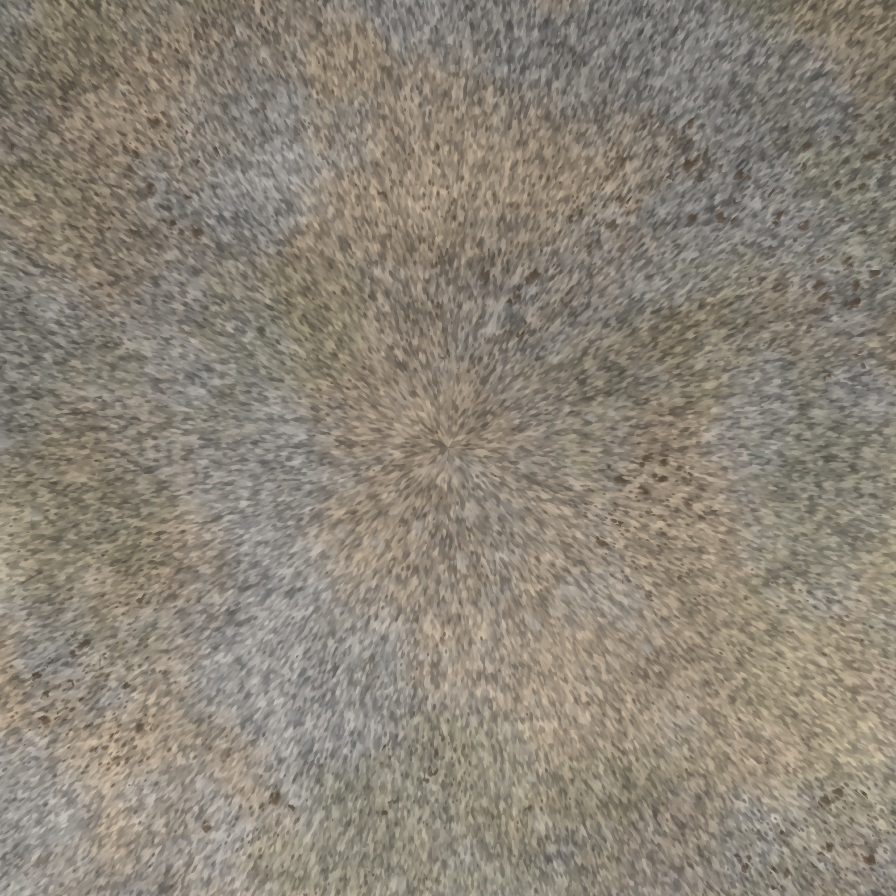
Give the GLSL for this texture, as a Shadertoy shader.

```glsl
// Weathered concrete: warm and cool mottling, lighter toward the bottom, with
// clustered brown specks and pale chips. All noise is cellular; the fine grain
// uses a metric stretched along rays from the centre, so it fans outward.

vec3 hash3(vec2 cell) {
    vec3 h = fract(cell.xyx * vec3(0.1031, 0.1030, 0.0973));
    h += dot(h, h.yxz + 33.33);
    return fract((h.xxy + h.yzz) * h.zyx);
}

// Offset measured along and across the ray from the centre through p.
vec2 radialOffset(vec2 offset, vec2 p, float stretch) {
    vec2 ray = p / (length(p) + 0.0001);
    float along = dot(offset, ray);
    float across = dot(offset, vec2(-ray.y, ray.x));
    return vec2(along / stretch, across * stretch);
}

// Random cell values blended smoothly by distance to jittered points.
float cellBlend(vec2 p, float freq, float stretch, float seed) {
    vec2 base = floor(p * freq), f = fract(p * freq);
    float sum = 0.0, total = 0.0;
    for (int y = -1; y <= 1; y++)
    for (int x = -1; x <= 1; x++) {
        vec2 cell = vec2(x, y);
        vec3 h = hash3(base + cell + seed);
        vec2 d = radialOffset(cell + h.xy - f, p, stretch);
        float weight = exp(-7.0 * dot(d, d));
        sum += weight * h.z;
        total += weight;
    }
    return sum / (total + 0.00001);
}

// Soft spots in a random share of the cells.
float specks(vec2 p, float freq, float stretch, float share, float seed) {
    vec2 base = floor(p * freq), f = fract(p * freq);
    float mask = 0.0;
    for (int y = -1; y <= 1; y++)
    for (int x = -1; x <= 1; x++) {
        vec2 cell = vec2(x, y);
        vec3 h = hash3(base + cell + seed);
        float radius = mix(0.22, 0.5, fract(h.z * 57.0));
        float dist = length(radialOffset(cell + h.xy - f, p, stretch));
        float present = smoothstep(0.0, 0.03, share - h.z);
        mask = max(mask, present * (1.0 - smoothstep(radius * 0.35, radius, dist)));
    }
    return mask;
}

float mottle(vec2 p, float freq, float seed) {
    float sum = 0.0, weight = 0.5;
    for (int i = 0; i < 5; i++) {
        sum += weight * cellBlend(p, freq, 1.0, seed + float(i) * 17.0);
        freq *= 2.1;
        weight *= 0.55;
    }
    return sum / 1.055;
}

void mainImage(out vec4 fragColor, in vec2 fragCoord) {
    vec2 p = (fragCoord - 0.5 * iResolution.xy) / min(iResolution.x, iResolution.y);

    // Broad stains and the clusters in which specks gather
    float stain = mottle(p, 4.0, 11.0);
    float warmth = smoothstep(0.3, 0.7, mottle(p, 5.0, 131.0) - 0.12 * p.y * p.y);
    float moss = smoothstep(0.52, 0.72, mottle(p, 3.5, 251.0));
    float cluster = smoothstep(0.48, 0.7, mottle(p, 6.0, 373.0) + 0.1 * p.y);

    // Fine grain fanning out from the centre
    float coarse = cellBlend(p, 105.0, 1.4, 41.0);
    float fine = cellBlend(p, 215.0, 1.6, 67.0);

    vec3 color = mix(vec3(0.565, 0.555, 0.54), vec3(0.595, 0.54, 0.47), warmth);
    color = mix(color, vec3(0.535, 0.515, 0.42), 0.5 * moss);
    float light = 1.0 - 0.2 * p.y - 0.12 * dot(p, p);
    light += 0.45 * (stain - 0.5) + 0.24 * (coarse - 0.5) + 0.4 * (fine - 0.5);
    color *= light;

    // Ragged edges for the specks and chips
    vec2 ragged = p + 0.008 * (vec2(coarse, fine) - 0.5);

    // Small pits everywhere, larger brown spots inside the clusters
    vec3 pitColor = mix(vec3(0.34, 0.33, 0.32), vec3(0.33, 0.26, 0.19), warmth);
    float pits = specks(p, 120.0, 1.35, mix(0.05, 0.4, cluster), 503.0);
    float spots = specks(ragged, 58.0, 1.15, 0.3 * cluster * cluster, 619.0);
    color = mix(color, pitColor, 0.55 * pits);
    color = mix(color, vec3(0.29, 0.235, 0.18), 0.65 * spots);

    // Sparse pale chips and small bright grains
    float chips = specks(ragged, 42.0, 1.2, 0.035, 727.0);
    float brightGrains = specks(p, 130.0, 1.4, 0.09, 811.0);
    color = mix(color, vec3(0.7, 0.69, 0.66), 0.5 * chips);
    color = mix(color, vec3(0.69, 0.66, 0.62), 0.4 * brightGrains);

    fragColor = vec4(clamp(color, 0.0, 1.0), 1.0);
}
```
